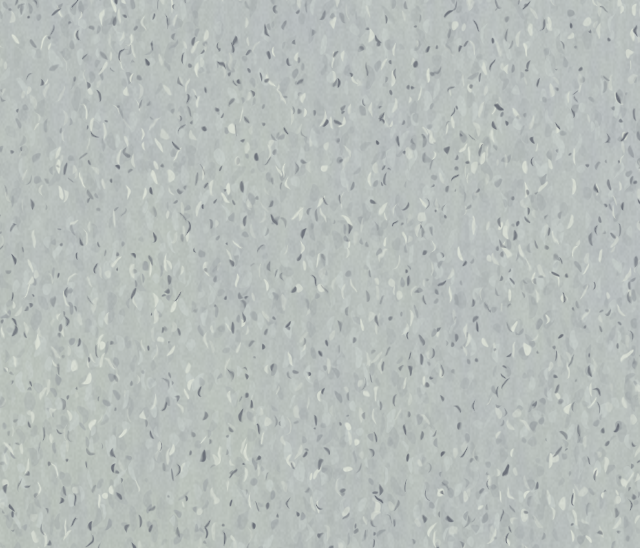
Write a Shadertoy shader that draws this texture.

```glsl
// Pale grey-green vinyl floor tile with upright dark and cream flecks.

#define COOL_BASE  vec3(0.722, 0.746, 0.751)
#define GREEN_BASE vec3(0.727, 0.757, 0.730)
#define CREAM      vec3(0.855, 0.875, 0.835)
#define PALE       vec3(0.785, 0.815, 0.800)
#define MID_GREY   vec3(0.610, 0.635, 0.645)
#define DARK_GREY  vec3(0.420, 0.440, 0.475)
#define CELL       0.034   // fleck spacing, in canvas heights
#define SOFTNESS   0.0020  // edge blur, in canvas heights
#define RAGGED     0.0050  // outline distortion
#define GRAIN      0.030   // strength of the fine grain

// Integer hash: three random values in 0..1 per cell and seed
vec3 hash3(vec2 cell, int seed) {
    uvec3 v = uvec3(ivec3(ivec2(cell), seed));
    v = v * 1664525u + 1013904223u;
    v.x += v.y * v.z; v.y += v.z * v.x; v.z += v.x * v.y;
    v ^= v >> 16u;
    v.x += v.y * v.z; v.y += v.z * v.x; v.z += v.x * v.y;
    return vec3(v >> 8u) / 16777216.0;
}

// Smooth value noise, three channels
vec3 noise3(vec2 p, int seed) {
    vec2 i = floor(p), f = fract(p);
    f = f * f * (3.0 - 2.0 * f);
    vec3 low  = mix(hash3(i, seed), hash3(i + vec2(1, 0), seed), f.x);
    vec3 high = mix(hash3(i + vec2(0, 1), seed), hash3(i + vec2(1, 1), seed), f.x);
    return mix(low, high, f.y);
}

// Approximate signed distance to an ellipse
float ellipseDistance(vec2 p, vec2 radii) {
    float k = length(p / radii);
    return k * (k - 1.0) / max(length(p / (radii * radii)), 1e-4);
}

// Coverage of one layer of scattered, tilted, slightly bent flecks
float flecks(vec2 p, vec2 radii, float density, float tilt, int seed) {
    vec2 home = floor(p / CELL);
    float cover = 0.0;
    for (int y = -1; y <= 1; y++)
    for (int x = -1; x <= 1; x++) {
        vec2 cell = home + vec2(x, y);
        vec3 place = hash3(cell, seed);
        vec3 form = hash3(cell, seed + 1);
        vec3 look = hash3(cell, seed + 2);
        float crowd = mix(0.5, 1.5, noise3(cell * 0.2, seed + 3).x);
        if (place.z > density * crowd) continue;

        // Mostly upright, with a few strongly tilted ones
        float turn = 2.0 * form.x - 1.0;
        float angle = tilt * turn * mix(0.4, 1.0, turn * turn);
        float c = cos(angle), s = sin(angle);
        vec2 q = mat2(c, s, -s, c) * (p - (cell + place.xy) * CELL);
        vec2 size = radii * mix(vec2(0.55), vec2(1.45), form.yz);
        q.x += (look.x - 0.5) * 0.7 * q.y * q.y / size.y;

        float d = ellipseDistance(q, size);
        float strength = mix(0.3, 1.0, look.y);
        cover = max(cover, strength * smoothstep(SOFTNESS, -SOFTNESS, d));
    }
    return cover;
}

void mainImage(out vec4 fragColor, in vec2 fragCoord) {
    vec2 p = fragCoord / iResolution.y;
    vec2 uv = fragCoord / iResolution.xy;

    // Base: cool at the top and right, greener at the lower left
    float cloud = noise3(p * vec2(7.0, 4.0), 1).x - 0.5;
    float patches = noise3(p * vec2(60.0, 24.0), 2).x - 0.5;
    float green = 0.95 - 0.45 * uv.y - 0.35 * uv.x + 0.6 * cloud + 0.5 * patches;
    vec3 color = mix(COOL_BASE, GREEN_BASE, clamp(green, 0.0, 1.0));

    // Faint vertical rolling streaks
    float streaks = noise3(p * vec2(130.0, 14.0), 3).x - 0.5;
    color += 0.022 * streaks + 0.012 * patches + 0.012 * cloud;

    // Ragged outlines shared by all flecks
    vec2 w = p + RAGGED * (noise3(p * vec2(110.0, 75.0), 4).xy - 0.5);

    // Large faint chips, then small strong ones
    color = mix(color, MID_GREY, 0.35 * flecks(w, vec2(0.0065, 0.0150), 0.65, 0.6, 10));
    color = mix(color, PALE, 0.70 * flecks(w, vec2(0.0055, 0.0140), 0.60, 0.6, 20));
    color = mix(color, MID_GREY, 0.85 * flecks(w, vec2(0.0042, 0.0080), 0.40, 0.9, 30));
    color = mix(color, CREAM, flecks(w, vec2(0.0027, 0.0105), 0.55, 0.8, 40));
    color = mix(color, CREAM, flecks(w, vec2(0.0050, 0.0085), 0.09, 0.7, 50));
    color = mix(color, DARK_GREY, flecks(w, vec2(0.0023, 0.0075), 0.48, 1.0, 60));
    color = mix(color, DARK_GREY, 0.8 * flecks(w, vec2(0.0024, 0.0034), 0.25, 1.5, 70));

    // Fine grain
    color += GRAIN * (noise3(p * vec2(300.0, 220.0), 5).x - 0.5);
    fragColor = vec4(clamp(color, 0.0, 1.0), 1.0);
}
```
